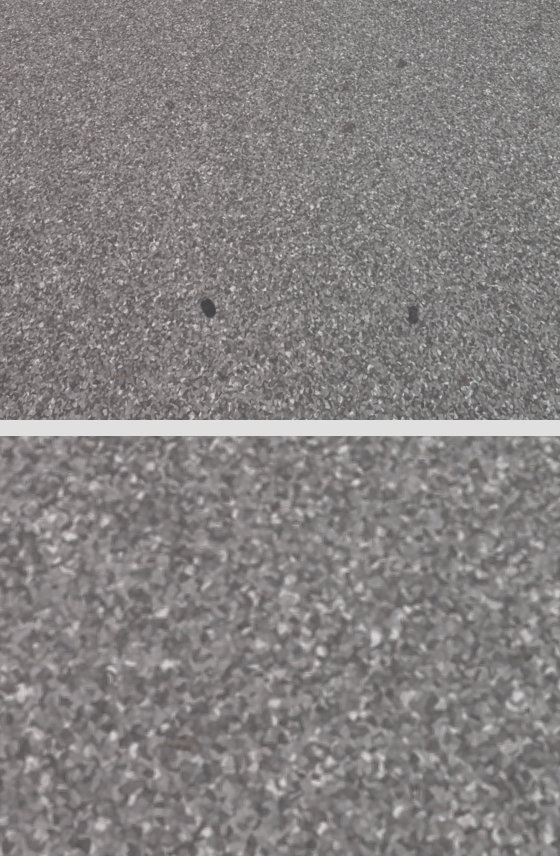
Top: the whole. Bottom: its middle third, enlarged.
Reproduce this texture procedurally as a Shadertoy shader.

```glsl
// Worn grey asphalt seen at a slant, with pale stone chips, tar spots and brown stains.

const vec3  ASPHALT    = vec3(0.515, 0.504, 0.507);
const vec3  WARM_TINT  = vec3(1.012, 0.992, 0.992);
const vec3  COOL_TINT  = vec3(0.988, 1.003, 0.996);
const vec3  TAR        = vec3(0.255, 0.255, 0.270);
const vec3  STAIN      = vec3(0.335, 0.295, 0.280);
const float HORIZON    = 2.2;    // height of the vanishing line, in canvas heights
const float STRETCH    = 1.75;   // depth scale of the ground
const float GRAINS     = 350.0;  // fine grains per ground unit
const float CHIPS      = 245.0;  // chip cells per ground unit
const float GRAIN_TONE = 0.25;   // tone range of the fine grains
const float CHIP_TONE  = 0.21;   // added tone of the pale chips
const float CHIP_SHARE = 0.17;
const float GAP_TONE   = 0.06;   // darkening between grains
const float WARP       = 0.9;    // raggedness of the stones, in cells
const float SOFTNESS   = 0.0011; // spacing of the blur taps
const int   STAINS     = 16;

// Three random values from 0 to 1 for an integer cell
vec3 hash3(vec2 cell) {
    uvec3 v = uvec3(ivec3(ivec2(cell), 17));
    v = v * 1664525u + 1013904223u;
    v.x += v.y * v.z; v.y += v.z * v.x; v.z += v.x * v.y;
    v ^= v >> 16u;
    v.x += v.y * v.z; v.y += v.z * v.x; v.z += v.x * v.y;
    return vec3(v >> 8u) / 16777216.0;
}

// Smooth noise with independent channels
vec3 noise3(vec2 p) {
    vec2 i = floor(p), f = fract(p);
    f = f * f * (3.0 - 2.0 * f);
    vec3 low  = mix(hash3(i), hash3(i + vec2(1, 0)), f.x);
    vec3 high = mix(hash3(i + vec2(0, 1)), hash3(i + vec2(1, 1)), f.x);
    return mix(low, high, f.y);
}

// Nearest stone: x = distance to its centre, yz = its random values
vec3 nearestStone(vec2 p) {
    vec2 cell = floor(p);
    vec3 best = vec3(9.0, 0.0, 0.0);
    for (int y = -1; y <= 1; y++)
    for (int x = -1; x <= 1; x++) {
        vec2 c = cell + vec2(x, y);
        vec3 h = hash3(c);
        float d = length(c + h.xy - p);
        if (d < best.x) best = vec3(d, h.z, fract(h.z * 57.0 + h.x));
    }
    return best;
}

// Canvas point to ground plane
vec2 toGround(vec2 p, float centre) {
    float depth = 1.0 / (HORIZON - p.y);
    return vec2((p.x - centre) * depth, STRETCH * depth);
}

vec3 gravel(vec2 ground) {
    vec2 warp = WARP * (noise3(ground * GRAINS * 0.8).xy - 0.5);
    vec3 grain = nearestStone(ground * GRAINS + warp);
    vec3 chip = nearestStone(ground * CHIPS + warp + 400.0);
    float tone = GRAIN_TONE * (grain.y - 0.5);
    tone -= GAP_TONE * smoothstep(0.3, 0.8, grain.x);
    float isChip = step(1.0 - CHIP_SHARE, chip.y);
    float radius = mix(0.3, 0.6, chip.z);
    tone += CHIP_TONE * isChip * (1.0 - smoothstep(radius - 0.15, radius + 0.1, chip.x));
    vec3 hue = vec3(0.012, 0.0, -0.012) * (grain.z - 0.5);
    return ASPHALT + tone + hue;
}

// Coverage of a soft, ragged oval
float blob(vec2 p, vec2 centre, vec2 radius, float ragged) {
    vec2 q = (p - centre) / radius;
    float d = length(q) + ragged * (noise3(p * 130.0).x - 0.5);
    return 1.0 - smoothstep(0.75, 1.1, d);
}

void mainImage(out vec4 fragColor, in vec2 fragCoord) {
    vec2 p = fragCoord / iResolution.y;
    float aspect = iResolution.x / iResolution.y;

    // Gravel, softened by a small lens blur
    vec3 color = vec3(0.0);
    for (int y = -1; y <= 1; y++)
    for (int x = -1; x <= 1; x++)
        color += gravel(toGround(p + SOFTNESS * vec2(x, y), 0.5 * aspect));
    color /= 9.0;

    // Broad light, wear and tint
    float side = p.x / aspect;
    float light = 0.026 * smoothstep(0.0, 0.75, p.y) - 0.014;
    light -= 0.06 * (side - 0.55) * (side - 0.55);
    light += 0.014 * (noise3(p * 7.0).x - 0.5) + 0.018 * (noise3(p * 32.0).x - 0.5);
    color += light;
    color *= mix(WARM_TINT, COOL_TINT, smoothstep(0.2, 1.0, side));

    // Scattered faint stains, smaller with distance
    for (int i = 0; i < STAINS; i++) {
        vec3 h = hash3(vec2(i, 91));
        vec2 centre = h.xy * vec2(aspect, 1.0);
        float size = mix(0.007, 0.015, h.z) * (1.2 - 0.5 * h.y);
        float strength = mix(0.3, 0.65, fract(h.z * 13.0));
        color = mix(color, STAIN, strength * blob(p, centre, vec2(size * 1.2, size), 1.1));
    }

    // One smooth tar spot and one ragged one
    vec2 lean = vec2(p.x + 0.25 * (p.y - 0.267), p.y);
    color = mix(color, TAR, 0.92 * blob(lean, vec2(0.372 * aspect, 0.267), vec2(0.019, 0.023), 0.25));
    color = mix(color, TAR, 0.75 * blob(p, vec2(0.737 * aspect, 0.250), vec2(0.014, 0.021), 1.0));

    fragColor = vec4(clamp(color, 0.0, 1.0), 1.0);
}
```
